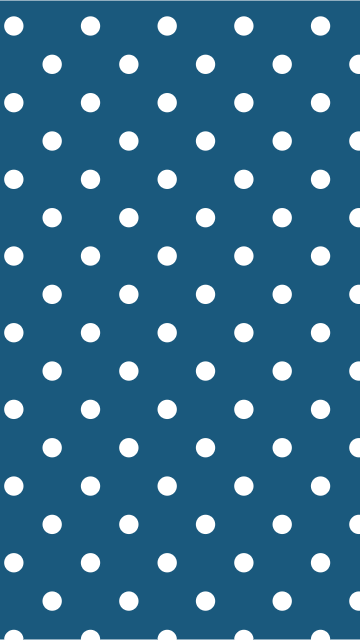
Reproduce this pattern procedurally as a Shadertoy shader.

```glsl
// Polka dots: white discs on flat deep blue, in staggered rows.
// Two square lattices, offset by half a cell, are folded with fract;
// the nearer disc distance gives an antialiased mask.

// All lengths are in canvas widths, except the trim (canvas heights).
const float CELL = 0.2130;                   // spacing within one lattice
const float DOT_RADIUS = 0.0268;
const vec2  FIRST_DOT = vec2(0.0384, 0.0016); // centre of the lower left dot
const float TRIM = 0.0008;                   // pale sliver at top and bottom
const vec3  BLUE = vec3(0.102, 0.349, 0.490);
const vec3  WHITE = vec3(1.0);

// Signed distance to the discs of a square lattice centred on the origin.
float dotLattice(vec2 p) {
    vec2 local = (fract(p / CELL + 0.5) - 0.5) * CELL;
    return length(local) - DOT_RADIUS;
}

void mainImage(out vec4 fragColor, in vec2 fragCoord) {
    vec2 p = fragCoord / iResolution.x - FIRST_DOT;
    float pixel = 1.0 / iResolution.x;

    // Staggered dots
    float dist = min(dotLattice(p), dotLattice(p - 0.5 * CELL));
    float dots = clamp(0.5 - dist / pixel, 0.0, 1.0);

    // Pale trim, by pixel coverage at the upper and lower borders
    float border = min(fragCoord.y, iResolution.y - fragCoord.y);
    float trim = clamp(TRIM * iResolution.y - border + 0.5, 0.0, 1.0);

    fragColor = vec4(mix(BLUE, WHITE, max(dots, trim)), 1.0);
}
```
